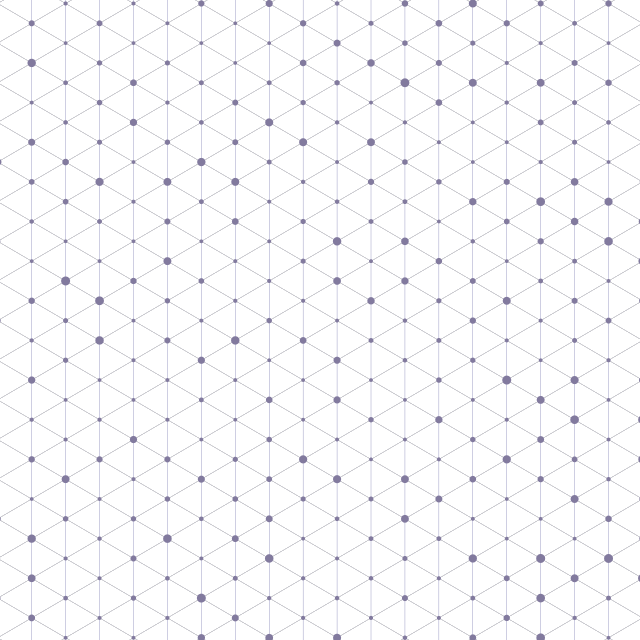
This pattern is drawn by a WebGL 2 fragment shader. Its source:

```glsl
#version 300 es
precision highp float;
// Triangular lattice of hairlines on white, with a round dot at every node.
// Lines are distances to three families of parallels; each dot's radius
// comes from a hash of its column and row.

uniform vec2 u_resolution;
out vec4 outColor;

float hash(vec2 cell) {
    vec3 q = fract(cell.xyx * vec3(0.1031, 0.1030, 0.0973));
    q += dot(q, q.yzx + 33.33);
    return fract((q.x + q.y) * q.z);
}

// Signed offset to the nearest integer.
float toNearest(float v) {
    return v - round(v);
}

// Box-filtered coverage of a line, so hairlines fade instead of breaking up.
float lineCover(float dist, float halfWidth, float pixel) {
    float hi = min(dist + 0.5 * pixel, halfWidth);
    float lo = max(dist - 0.5 * pixel, -halfWidth);
    return max(hi - lo, 0.0) / pixel;
}

void main() {
    float pixel = 1.0 / u_resolution.y;
    vec2 uv = gl_FragCoord.xy * pixel;

    // Lattice space: columns one unit apart, odd columns shifted half a row.
    vec2 spacing = vec2(0.05302, 0.06194);
    vec2 p = (uv - vec2(0.0495, 0.0345)) / spacing;

    // Line distances in canvas units.
    float slope = 0.5 * spacing.y / spacing.x;
    float across = spacing.y * inversesqrt(1.0 + slope * slope);
    float vertical = toNearest(p.x) * spacing.x;
    float rising = toNearest(p.y - 0.5 * p.x) * across;
    float falling = toNearest(p.y + 0.5 * p.x) * across;

    float halfWidth = 0.0003;
    float diagonals = max(lineCover(rising, halfWidth, pixel),
                          lineCover(falling, halfWidth, pixel));
    vec3 color = vec3(1.0);
    color = mix(color, vec3(0.50, 0.50, 0.70), lineCover(vertical, halfWidth, pixel));
    color = mix(color, vec3(0.49, 0.49, 0.54), diagonals);

    // Dot at the nearest node; squaring the hash keeps large dots rare.
    float column = round(p.x);
    float shift = 0.5 * mod(column, 2.0);
    float row = round(p.y - shift);
    float size = hash(vec2(column, row) + 17.0);
    float radius = mix(0.0029, 0.0070, size * size);
    float dist = length((p - vec2(column, row + shift)) * spacing) - radius;
    float dotCover = clamp(0.5 - dist / pixel, 0.0, 1.0);
    color = mix(color, vec3(0.51, 0.48, 0.62), dotCover);

    outColor = vec4(color, 1.0);
}
```
